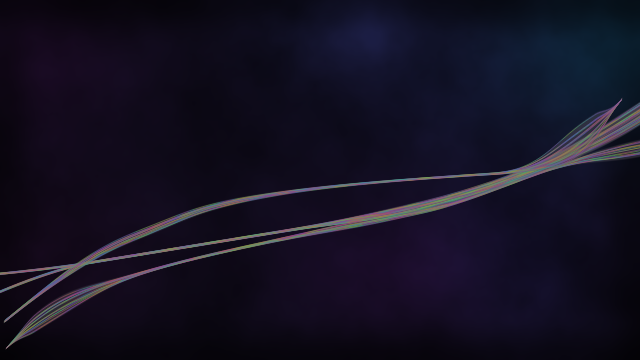
Reproduce this background procedurally as a Shadertoy shader.

```glsl
#define STRANDS 16
#define STRAND_RADIUS 0.0011
#define STRAND_ALPHA 0.6
#define FILL_ALPHA 0.42
#define CLOUD_AMOUNT 0.5
#define BASE_COLOR vec3(0.050, 0.036, 0.088)
#define FILL_COLOR vec3(0.34, 0.32, 0.36)

float hash(vec2 p) {
    return fract(sin(dot(p, vec2(127.1, 311.7))) * 43758.5453);
}

float noise(vec2 p) {
    vec2 i = floor(p), f = fract(p);
    f = f * f * (3.0 - 2.0 * f);
    return mix(mix(hash(i), hash(i + vec2(1, 0)), f.x),
               mix(hash(i + vec2(0, 1)), hash(i + vec2(1, 1)), f.x), f.y);
}

float fbm(vec2 p) {
    float sum = 0.0, gain = 0.5;
    for (int i = 0; i < 5; i++) {
        sum += gain * noise(p);
        p = mat2(1.6, 1.2, -1.2, 1.6) * p;
        gain *= 0.5;
    }
    return sum;
}

float bump(float x, float centre, float width) {
    float d = (x - centre) / width;
    return exp(-d * d);
}

float glow(vec2 uv, vec2 centre, vec2 size) {
    vec2 d = (uv - centre) / size;
    return exp(-dot(d, d));
}

// Centre height and half width of a ribbon at x
vec2 ribbon(int id, float x) {
    if (id == 0) {        // low ribbon with a leaf at the left
        float y = 0.186 + 0.345 * x - 0.172 * exp(-9.5 * x)
                + 0.057 * smoothstep(0.66, 0.93, x);
        float w = 0.0035 + 0.025 * bump(x, 0.085, 0.08)
                + 0.006 * bump(x, 0.57, 0.1) + 0.02 * smoothstep(0.85, 1.0, x);
        return vec2(y, w * smoothstep(0.005, 0.055, x));
    }
    if (id == 3) {        // arch that ends in a fan
        float y = 0.097 + 0.1 * x + 0.345 * tanh(3.86 * x)
                - 0.008 * bump(x, 0.24, 0.06)
                + 6.28 * pow(max(x - 0.77, 0.0), 2.2);
        float w = 0.0025 + 0.010 * bump(x, 0.22, 0.2) * smoothstep(0.0, 0.13, x)
                + 0.043 * bump(x, 0.905, 0.06);
        return vec2(y, w * smoothstep(0.974, 0.93, x));
    }
    // middle ribbon, split in two at the left
    float split = pow(max(1.0 - x / 0.14, 0.0), 1.6);
    float y = 0.2295 + 0.29 * x + pow(max(x - 0.5, 0.0), 2.6)
            + split * (id == 1 ? -0.04 : 0.01);
    float w = 0.003 + 0.009 * smoothstep(0.45, 0.65, x)
            + 0.02 * smoothstep(0.8, 1.0, x);
    return vec2(y, w);
}

vec3 background(vec2 uv, vec2 p) {
    vec3 col = BASE_COLOR;
    col += vec3(0.045, 0.060, 0.130) * glow(uv, vec2(0.54, 0.94), vec2(0.14, 0.16));
    col += vec3(0.015, 0.025, 0.060) * glow(uv, vec2(0.72, 0.78), vec2(0.25, 0.30));
    col += vec3(-0.010, 0.090, 0.095) * glow(uv, vec2(0.98, 0.88), vec2(0.20, 0.26));
    col += vec3(0.035, 0.000, 0.030) * glow(uv, vec2(0.05, 0.85), vec2(0.15, 0.25));
    col += vec3(0.030, 0.000, 0.018) * glow(uv, vec2(0.04, 0.28), vec2(0.20, 0.25));
    col += vec3(0.040, 0.006, 0.050) * glow(uv, vec2(0.62, 0.25), vec2(0.17, 0.20));
    col += vec3(0.030, 0.032, 0.090) * glow(uv, vec2(0.83, 0.28), vec2(0.13, 0.26));
    // Dark slanted fold at the right
    float fold = (uv.y - 0.25 + 0.9 * (uv.x - 0.90)) / 0.10;
    col *= 1.0 - 0.35 * exp(-fold * fold) * smoothstep(0.7, 0.95, uv.x);
    // Clouds and dark borders
    col *= 1.0 + CLOUD_AMOUNT * 2.0 * (fbm(p * 5.0) - 0.48);
    vec2 border = smoothstep(vec2(0.0), vec2(0.07, 0.13), min(uv, 1.0 - uv));
    return col * mix(0.55, 1.0, border.y) * mix(0.75, 1.0, border.x);
}

void mainImage(out vec4 fragColor, in vec2 fragCoord) {
    vec2 uv = fragCoord / iResolution.xy;
    float aspect = iResolution.x / iResolution.y;
    float pixel = 1.0 / iResolution.y;
    vec3 col = background(uv, uv * vec2(aspect, 1.0));

    for (int id = 0; id < 4; id++) {
        vec2 band = ribbon(id, uv.x);
        float slope = (ribbon(id, uv.x + 0.002).x - band.x) / (0.002 * aspect);
        float tilt = inversesqrt(1.0 + slope * slope);
        float ends = id == 0 ? smoothstep(0.008, 0.014, uv.x)
                   : id == 3 ? smoothstep(0.005, 0.010, uv.x) * smoothstep(0.973, 0.969, uv.x)
                   : 1.0;

        // Thin veil between the strands
        float offset = uv.y - band.x;
        float veil = smoothstep(pixel, -pixel, (abs(offset) - band.y) * tilt);
        col = mix(col, FILL_COLOR, FILL_ALPHA * veil * ends);

        // Shimmering strands
        for (int i = 0; i < STRANDS; i++) {
            float seed = hash(vec2(float(i) + 1.0, float(id) + 3.0));
            float lane = 2.0 * (float(i) + 0.5) / float(STRANDS) - 1.0;
            lane = 0.85 * lane + 0.15 * sin(uv.x * 9.0 + 6.2832 * seed);
            float dist = abs(offset - lane * band.y) * tilt;
            float line = clamp((STRAND_RADIUS - dist) / pixel + 0.5, 0.0, 1.0);
            float hue = seed * 5.0 + noise(vec2(uv.x * 45.0, seed * 90.0));
            vec3 tint = 0.47 + 0.20 * cos(6.2832 * (hue + vec3(0.0, 0.33, 0.67)));
            col = mix(col, tint, STRAND_ALPHA * line * ends);
        }
    }
    fragColor = vec4(col, 1.0);
}
```
